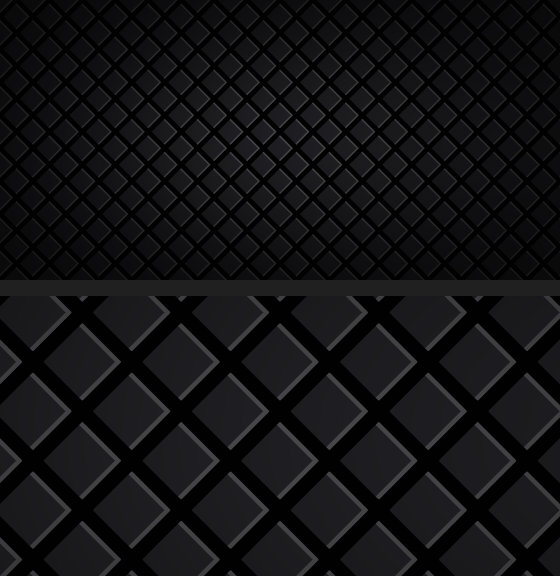
Top: the whole. Bottom: its middle third, enlarged.
Write a WebGL 1 fragment shader that draws this pattern.

```glsl
precision highp float;
// Dark lattice of raised diamond tiles, 17 across and 8.5 down, with black grooves.
// Space is turned 45 degrees and repeated with fract; each tile is a rounded box
// with a bright bevel on its two right-hand sides, under a soft central glow.

uniform vec2 u_resolution;

const float TILES_ACROSS = 17.0;
const float TILE_HALF = 0.395;
const float CORNER_RADIUS = 0.018;
const float BEVEL_WIDTH = 0.065;

const vec3 GROOVE_COLOR = vec3(0.005, 0.005, 0.006);
const vec3 FACE_COLOR = vec3(0.118, 0.115, 0.130);
const vec3 BEVEL_COLOR = vec3(0.275, 0.272, 0.280);

// Signed distance to a square with rounded corners.
float roundedSquare(vec2 p, float halfSize, float radius) {
    vec2 d = abs(p) - halfSize + radius;
    return length(max(d, 0.0)) + min(max(d.x, d.y), 0.0) - radius;
}

// Antialiased coverage of the region where the distance is negative.
float coverage(float dist, float pixel) {
    return 1.0 - smoothstep(-0.6 * pixel, 0.6 * pixel, dist);
}

// Brightness falling from the middle towards the corners.
float centralGlow(vec2 uv) {
    float d = length(2.0 * uv - 1.0);
    return mix(1.0, 0.34, smoothstep(0.0, 1.3, d));
}

// Bevel strip along the upper-right (x) and lower-right (y) sides.
float bevelMask(vec2 cell, float halfSize, float width, float pixel) {
    float inset = halfSize - max(cell.x, cell.y);
    return coverage(inset - width, pixel);
}

vec3 tileColor(vec2 cell, float pixel, float glow) {
    // The face lightens slightly towards the right.
    float shade = 1.0 + 0.08 * (cell.x + cell.y);
    float bevel = bevelMask(cell, TILE_HALF, BEVEL_WIDTH, pixel);
    vec3 face = FACE_COLOR * shade;
    return mix(face, BEVEL_COLOR, bevel) * glow;
}

void main() {
    vec2 uv = gl_FragCoord.xy / u_resolution;
    vec2 p = gl_FragCoord.xy / u_resolution.x * TILES_ACROSS;

    // Diagonal axes make every tile an upright unit cell.
    vec2 diagonal = vec2(p.x + p.y, p.x - p.y);
    vec2 cell = fract(diagonal) - 0.5;
    float pixel = 1.41421 * TILES_ACROSS / u_resolution.x;

    float tile = coverage(roundedSquare(cell, TILE_HALF, CORNER_RADIUS), pixel);
    vec3 color = mix(GROOVE_COLOR, tileColor(cell, pixel, centralGlow(uv)), tile);
    gl_FragColor = vec4(color, 1.0);
}
```
